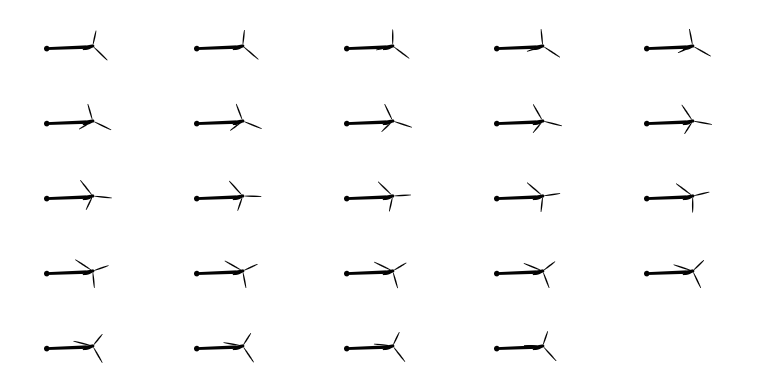
Write a WebGL 2 fragment shader that draws this pattern.

```glsl
#version 300 es
precision highp float;
// Sheet of small ink wind turbines lying on their side, each rotor turned 5 degrees past the last.

uniform vec2 u_resolution;
out vec4 outColor;

const vec3 PAPER = vec3(1.0);
const vec3 INK = vec3(0.01);

// Layout, in sheet units: the canvas is SHEET_HEIGHT units tall
const float SHEET_HEIGHT = 384.0;
const vec2 CELL = vec2(150.0, 75.0);
const float COLUMNS = 5.0;
const float FRAMES = 24.0;

// Turbine, in cell units with y pointing down
const vec2 FOOT = vec2(46.8, 48.6);
const vec2 NECK = vec2(86.0, 47.1);
const vec2 HUB = vec2(92.7, 46.0);
const vec2 NACELLE_TAIL = vec2(83.6, 49.3);
const vec2 ROTOR_UP = vec2(3.3, -15.0);    // axes of the foreshortened rotor
const vec2 ROTOR_SIDE = vec2(18.5, 7.5);
const float STEP_ANGLE = radians(5.0);
const float BLADE_ANGLE = radians(120.0);

// Distance to a stroke whose radius runs from r0 to r1, swollen by belly midway
float stroke(vec2 p, vec2 a, vec2 b, float r0, float r1, float belly) {
    vec2 ab = b - a;
    float t = clamp(dot(p - a, ab) / dot(ab, ab), 0.0, 1.0);
    float radius = mix(r0, r1, t) + belly * 4.0 * t * (1.0 - t);
    return length(p - a - ab * t) - radius;
}

// Three slender blades around the hub
float rotor(vec2 p, float angle) {
    float d = 1e5;
    for (int i = 0; i < 3; i++) {
        float a = angle + float(i) * BLADE_ANGLE;
        vec2 tip = ROTOR_UP * cos(a) + ROTOR_SIDE * sin(a);
        d = min(d, stroke(p, HUB + 0.1 * tip, HUB + tip, 0.3, 0.35, 0.4));
    }
    return d;
}

// Round foot, tower, neck, nacelle and hub
float mast(vec2 p) {
    float d = length(p - FOOT) - 2.8;
    d = min(d, stroke(p, FOOT, NECK, 1.4, 1.75, 0.0));
    d = min(d, stroke(p, NECK, HUB, 1.5, 1.6, 0.0));
    d = min(d, stroke(p, NACELLE_TAIL, HUB, 0.8, 1.0, 0.9));
    return d;
}

float turbine(vec2 p, float angle) {
    return min(mast(p), rotor(p, angle));
}

void main() {
    float unitsPerPixel = SHEET_HEIGHT / u_resolution.y;
    vec2 sheet = vec2(gl_FragCoord.x, u_resolution.y - gl_FragCoord.y) * unitsPerPixel;

    // Frames run left to right, then down
    vec2 cell = floor(sheet / CELL);
    vec2 local = mod(sheet, CELL);
    float frame = cell.x + cell.y * COLUMNS;
    float used = step(cell.x, COLUMNS - 0.5) * step(frame, FRAMES - 0.5);

    float d = turbine(local, -frame * STEP_ANGLE);
    float coverage = used * clamp(0.5 - d / unitsPerPixel, 0.0, 1.0);
    outColor = vec4(mix(PAPER, INK, coverage), 1.0);
}
```
